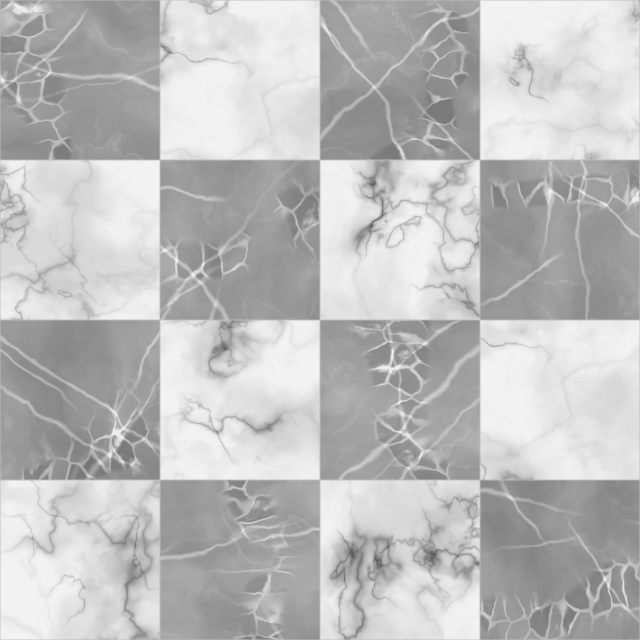
This texture is drawn by a Shadertoy shader. Its source:

```glsl
// Checkerboard of four by four polished marble tiles, pale and grey in turn.
// Each tile cuts its own patch of noise: pale ones get soft dark veins, grey ones
// get light cracks and a chain of broken stones. Joints hide the wrap at the border.

float hash(vec2 p) {
    return fract(sin(dot(p, vec2(127.1, 311.7))) * 43758.5453);
}

vec2 hash2(vec2 p) {
    return vec2(hash(p), hash(p + 41.3));
}

float noise(vec2 p) {
    vec2 i = floor(p), f = fract(p);
    f = f * f * (3.0 - 2.0 * f);
    return mix(mix(hash(i), hash(i + vec2(1, 0)), f.x),
               mix(hash(i + vec2(0, 1)), hash(i + vec2(1, 1)), f.x), f.y);
}

float fbm(vec2 p) {
    float sum = 0.0, amp = 0.5;
    for (int i = 0; i < 5; i++) {
        sum += amp * noise(p);
        p = mat2(1.6, 1.2, -1.2, 1.6) * p + 7.3;
        amp *= 0.5;
    }
    return sum;
}

vec2 warp(vec2 p) {
    return vec2(fbm(p), fbm(p + 19.7)) - 0.48;
}

// Thin ridge along the middle level of the noise
float vein(vec2 p, float width) {
    return exp(-abs(fbm(p) - 0.48) / width);
}

// Cellular pattern: x = gap to the nearest cell border, y = random value of the cell
vec2 stones(vec2 p) {
    vec2 base = floor(p);
    float near = 9.0, second = 9.0, id = 0.0;
    for (int y = -1; y <= 1; y++)
    for (int x = -1; x <= 1; x++) {
        vec2 cell = base + vec2(x, y);
        float d = length(cell + hash2(cell) - p);
        if (d < near) {
            second = near;
            near = d;
            id = hash(cell + 5.1);
        } else {
            second = min(second, d);
        }
    }
    return vec2(second - near, id);
}

float paleMarble(vec2 p, vec2 seed) {
    vec2 q = p + seed;
    q += 0.22 * warp(q * 3.0);
    float shade = 0.95 - 0.10 * smoothstep(0.38, 0.75, fbm(q * 2.3 + 11.0));
    float cluster = smoothstep(0.5, 0.85, noise(q * 2.6 + 31.0));
    float broad = vein(q * 1.7, 0.022);
    float fine = vein(q * 3.2 + 5.0, 0.018);
    shade -= broad * (0.06 + 0.26 * cluster);
    shade -= fine * (0.015 + 0.24 * cluster);
    shade -= 0.07 * cluster * smoothstep(0.4, 0.7, fbm(q * 7.0));
    return max(shade, 0.36);
}

float greyMarble(vec2 p, vec2 seed, float px) {
    if (hash(seed) > 0.6) p = p.yx;
    vec2 q = p + seed;
    vec2 bend = warp(q * 4.0);

    // Cloudy ground with faint filaments
    float shade = 0.605 + 0.05 * (hash(seed + 2.0) - 0.5);
    shade += 0.22 * (fbm(q * vec2(2.0, 3.5) + bend) - 0.48);
    shade += 0.07 * vein(q * 2.0 + 0.8 * bend + 3.0, 0.012) * noise(q * 4.0);

    // Chain of dark stones set in light seams
    float side = p.x - mix(0.15, 0.85, hash(seed + 4.0)) + 0.5 * (noise(q * 2.0) - 0.5);
    float chain = exp(-side * side / 0.035) * smoothstep(0.15, 0.55, noise(q * 3.0 + 8.0));
    vec2 stone = stones((q + 0.16 * bend) * vec2(5.0, 8.0));
    float seam = 1.0 - smoothstep(0.02, 0.13 + 4.0 * px, stone.x);
    float inside = smoothstep(0.08, 0.2, stone.x);
    shade -= 0.07 * inside * step(0.5, stone.y) * smoothstep(0.3, 0.6, chain);
    shade += 0.17 * seam * smoothstep(0.2, 0.8, chain) * (0.4 + noise(q * 9.0));
    shade += 0.26 * chain * smoothstep(0.64, 0.78, fbm(q * vec2(5.0, 9.0) + bend));

    // Long cracks that wander slightly and fade in and out
    for (float k = 0.0; k < 5.0; k++) {
        float angle = 6.2832 * hash(seed + k + 10.0);
        float offset = 0.8 * (hash(seed + k + 20.0) - 0.5);
        float wander = 0.2 * (fbm(q * 2.5 + k * 3.0) - 0.48);
        float d = abs(dot(p - 0.5, vec2(cos(angle), sin(angle))) - offset + wander);
        float width = 0.005 + 0.018 * noise(q * 5.0 + k) + px;
        float fade = smoothstep(0.25, 0.75, noise(q * 2.2 + k * 7.0));
        shade += 0.17 * fade * (1.0 - smoothstep(0.0, width, d));
    }
    return min(shade, 0.93);
}

void mainImage(out vec4 fragColor, in vec2 fragCoord) {
    vec2 grid = 4.0 * fragCoord / iResolution.xy;
    float px = 4.0 / iResolution.y;
    vec2 tile = mod(floor(grid), 4.0), p = fract(grid);
    vec2 seed = 6.0 * hash2(tile + 3.0);

    bool pale = mod(tile.x + tile.y, 2.0) < 0.5;
    float shade = pale ? paleMarble(p, seed) : greyMarble(p, seed, px);

    // Hairline joint between tiles
    vec2 border = 0.5 - abs(p - 0.5);
    float joint = 1.0 - smoothstep(0.0, 0.004 + px, min(border.x, border.y));
    shade = mix(shade, 0.74, 0.6 * joint);
    fragColor = vec4(vec3(shade), 1.0);
}
```
